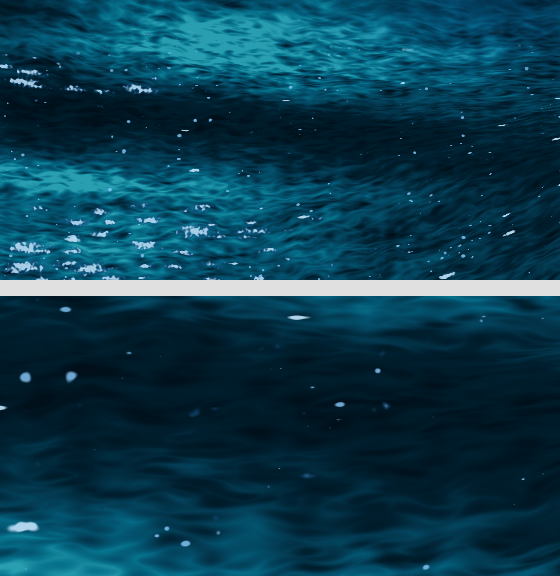
Top: the whole. Bottom: its middle third, enlarged.
This texture is drawn by a Shadertoy shader. Its source:

```glsl
// Dark teal sea surface with fine warped ripples, foam patches and small glints.

const vec3 ABYSS  = vec3(0.00, 0.06, 0.10);
const vec3 DEEP   = vec3(0.00, 0.12, 0.18);
const vec3 MIDSEA = vec3(0.01, 0.22, 0.31);
const vec3 TEAL   = vec3(0.01, 0.33, 0.44);
const vec3 BRIGHT = vec3(0.03, 0.46, 0.56);
const vec3 CREST  = vec3(0.16, 0.62, 0.69);
const vec3 BLUE   = vec3(0.02, 0.26, 0.46);
const vec3 FOAM   = vec3(0.72, 0.86, 0.95);

vec2 hash22(vec2 p) {
    vec3 q = fract(p.xyx * vec3(0.1031, 0.1030, 0.0973));
    q += dot(q, q.yzx + 33.33);
    return fract((q.xx + q.yz) * q.zy);
}

float corner(vec2 cell, vec2 offset, vec2 f) {
    return dot(hash22(cell + offset) * 2.0 - 1.0, f - offset);
}

// Gradient noise, roughly -0.6 to 0.6
float noise(vec2 p) {
    vec2 i = floor(p), f = p - i;
    vec2 u = f * f * f * (f * (f * 6.0 - 15.0) + 10.0);
    float low  = mix(corner(i, vec2(0, 0), f), corner(i, vec2(1, 0), f), u.x);
    float high = mix(corner(i, vec2(0, 1), f), corner(i, vec2(1, 1), f), u.x);
    return mix(low, high, u.y);
}

// Thin bright lines along the zero crossings of the noise
float ridge(vec2 p) {
    return 0.18 - abs(noise(p));
}

// Soft ellipse whose long axis follows a slope
float blob(vec2 p, vec2 centre, vec2 radius, float slope) {
    vec2 d = p - centre;
    d.y -= slope * d.x;
    d /= radius;
    return exp(-dot(d, d));
}

// Bends the surface: sinking crests above, rising swell at lower right
vec2 flow(vec2 p) {
    float s = max(p.x - 0.8, 0.0);
    float upper = smoothstep(0.4, 0.85, p.y);
    float bend = mix(0.2 * s * s, -0.13 * p.x + 0.06 * s * s, upper);
    return vec2(p.x, p.y - bend);
}

// Broad distribution of light over the swell
float swellLight(vec2 p) {
    float light = 0.19;
    light += 0.62 * blob(p, vec2(0.74, 0.85), vec2(0.65, 0.15), -0.12);
    light += 0.22 * blob(p, vec2(1.45, 0.90), vec2(0.50, 0.18), -0.15);
    light += 0.55 * blob(p, vec2(0.25, 0.36), vec2(0.55, 0.05), -0.06);
    light += 0.34 * blob(p, vec2(0.40, 0.16), vec2(0.85, 0.20), 0.03);
    light -= 0.28 * blob(p, vec2(1.15, 0.54), vec2(0.70, 0.12), -0.12);
    light -= 0.28 * blob(p, vec2(0.15, 0.61), vec2(0.55, 0.13), -0.12);
    light -= 0.30 * blob(p, vec2(0.05, 0.97), vec2(0.35, 0.10), -0.20);
    light -= 0.12 * blob(p, vec2(2.00, 0.30), vec2(0.60, 0.35), 0.20);
    return light;
}

// Four scales of stretched, warped waves
float ripples(vec2 q, float fine) {
    q.y += 0.035 * noise(q * vec2(4.0, 7.0)) + 0.016 * noise(q * vec2(11.0, 18.0));
    float broad = 0.9 * noise(q * vec2(3.2, 13.0));
    float waves = 1.5 * ridge(q * vec2(7.5, 27.0) + 17.0);
    float small = 1.0 * noise(q * vec2(15.0, 52.0) + 41.0);
    float lines = 1.3 * ridge(q * vec2(19.0, 64.0) + 73.0);
    return broad + waves + fine * (small + lines);
}

vec3 seaColor(float t) {
    vec3 c = mix(ABYSS, DEEP, smoothstep(-0.2, 0.08, t));
    c = mix(c, MIDSEA, clamp((t - 0.06) / 0.19, 0.0, 1.0));
    c = mix(c, TEAL,   clamp((t - 0.25) / 0.23, 0.0, 1.0));
    c = mix(c, BRIGHT, clamp((t - 0.48) / 0.22, 0.0, 1.0));
    return mix(c, CREST, clamp((t - 0.70) / 0.25, 0.0, 1.0));
}

// One random ellipse per cell: 1 at its centre, 0 at its rim, below 0 outside
float scatter(vec2 p, vec2 cell, vec2 radius, float density, float seed) {
    vec2 id = floor(p / cell);
    vec2 place = hash22(id + seed);
    vec2 kind = hash22(id + seed + 57.0);
    vec2 d = p - (id + 0.5 + 0.4 * (place - 0.5)) * cell;
    float rim = 1.0 - length(d / (radius * mix(0.4, 1.0, kind.y)));
    return kind.x < density ? rim : -9.0;
}

void mainImage(out vec4 fragColor, in vec2 fragCoord) {
    vec2 p = fragCoord / iResolution.y;
    p.x *= 2.0 * iResolution.y / iResolution.x;
    vec2 q = flow(p);

    // Water
    float light = swellLight(p);
    float fine = 1.0 - 0.5 * smoothstep(0.82, 1.0, p.y);
    fine += 0.4 * blob(p, vec2(0.9, 0.71), vec2(0.6, 0.07), -0.06);
    float t = light + ripples(q, fine) * (0.16 + 0.72 * max(light, 0.0));
    vec3 color = seaColor(t);
    float blueCast = blob(p, vec2(1.85, 1.0), vec2(0.5, 0.22), 0.0);
    color = mix(color, BLUE * (0.45 + t), 0.45 * blueCast);

    // Foam patches with ragged, grainy edges and a blue rim
    float lower = smoothstep(0.32, 0.22, p.y) * smoothstep(1.5, 0.5, p.x);
    float shelf = blob(p, vec2(0.22, 0.72), vec2(0.32, 0.06), -0.1);
    float zone = clamp(lower + 1.8 * shelf, 0.0, 1.0);
    float grain = 0.9 * noise(p * vec2(24.0, 50.0)) + 1.1 * noise(p * 85.0);
    float patches = max(scatter(q, vec2(0.21, 0.075), vec2(0.085, 0.025), 0.6, 3.0),
                        scatter(q + 0.07, vec2(0.13, 0.05), vec2(0.045, 0.013), 0.45, 29.0));
    float foam = patches + grain - 1.3 * (1.0 - zone);
    color = mix(color, BLUE + 0.06, 0.55 * smoothstep(-0.3, 0.2, foam));
    color = mix(color, FOAM, 0.9 * smoothstep(0.1, 0.65, foam));

    // Long glints, and sparkles gathered in loose clusters
    float streak = scatter(q, vec2(0.19, 0.085), vec2(0.036, 0.010), 0.16, 71.0);
    float spray = 0.3 + 0.7 * blob(p, vec2(1.5, 0.1), vec2(0.6, 0.16), 0.25);
    float cluster = 1.2 * smoothstep(0.12, -0.15, noise(p * vec2(5.0, 7.0) + 5.0));
    float bead = max(scatter(p, vec2(0.06), vec2(0.010, 0.009), 0.25, 11.0),
                     scatter(q + 0.03, vec2(0.036, 0.03), vec2(0.009, 0.006), 0.5 * spray, 83.0));
    float calm = smoothstep(0.92, 0.70, p.y);
    color = mix(color, FOAM, 0.95 * calm * smoothstep(0.0, 0.5, streak + 0.6 * grain));
    bead += 0.5 * grain + cluster - 1.2;
    color = mix(color, FOAM * vec3(0.7, 0.88, 1.0), 0.85 * calm * smoothstep(0.0, 0.6, bead));

    fragColor = vec4(color, 1.0);
}
```
